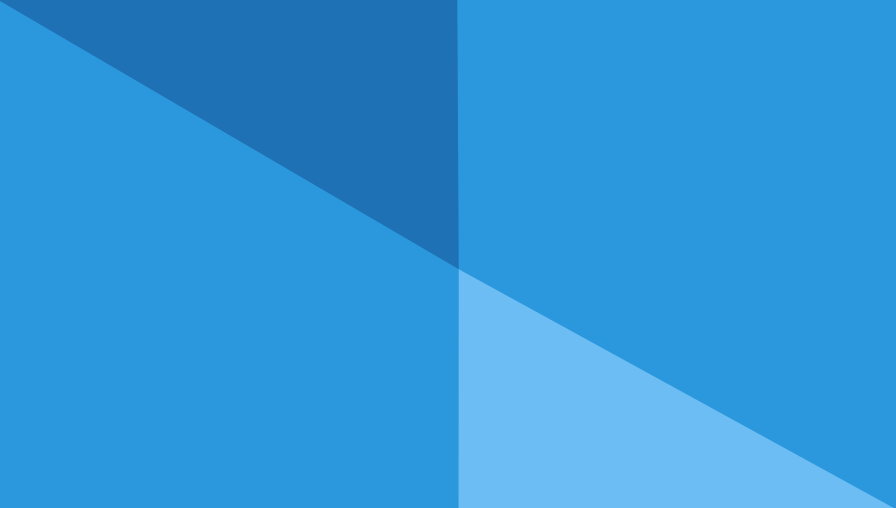
Reproduce this background procedurally as a WebGL 2 fragment shader.

```glsl
#version 300 es
precision highp float;
// Flat blue background with a dark and a light wedge meeting near the centre.

uniform vec2 u_resolution;
out vec4 fragColor;

const vec3 BASE_BLUE  = vec3(0.170, 0.596, 0.871);
const vec3 DARK_BLUE  = vec3(0.118, 0.443, 0.710);
const vec3 LIGHT_BLUE = vec3(0.424, 0.741, 0.953);

// Wedge corners as fractions of the canvas
const vec2 PIVOT       = vec2(0.5120, 0.470);
const vec2 TOP_END     = vec2(0.5104, 1.0);
const vec2 LEFT_END    = vec2(0.0, 0.998);
const vec2 BOTTOM_END  = vec2(0.5118, 0.0);
const vec2 RIGHT_END   = vec2(0.9975, 0.0);

// Signed distance to the line a-b, positive on its left side
float leftOfLine(vec2 p, vec2 a, vec2 b) {
    vec2 along = normalize(b - a);
    vec2 offset = p - a;
    return along.x * offset.y - along.y * offset.x;
}

// Coverage of the wedge swept counterclockwise from the first arm to the second
float wedge(vec2 p, vec2 apex, vec2 firstArm, vec2 secondArm, float softness) {
    float inside = min(leftOfLine(p, apex, firstArm), leftOfLine(p, secondArm, apex));
    return clamp(inside / softness + 0.5, 0.0, 1.0);
}

void main() {
    // Canvas height is one unit
    vec2 scale = vec2(u_resolution.x / u_resolution.y, 1.0);
    vec2 p = gl_FragCoord.xy / u_resolution.y;
    float softness = 1.0 / u_resolution.y;

    float dark = wedge(p, PIVOT * scale, TOP_END * scale, LEFT_END * scale, softness);
    float light = wedge(p, PIVOT * scale, BOTTOM_END * scale, RIGHT_END * scale, softness);

    vec3 color = mix(BASE_BLUE, DARK_BLUE, dark);
    color = mix(color, LIGHT_BLUE, light);
    fragColor = vec4(color, 1.0);
}
```
